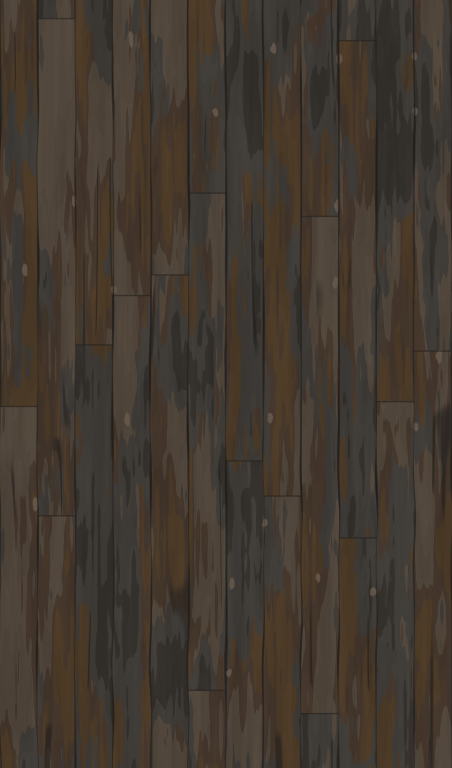
Give the GLSL for this texture, as a Shadertoy shader.

```glsl
// Weathered dark wooden planks with flaking, vertically streaked stain.

const vec3 PALE  = vec3(0.312, 0.270, 0.228);
const vec3 GREY  = vec3(0.245, 0.230, 0.215);
const vec3 BROWN = vec3(0.262, 0.208, 0.166);
const vec3 OCHRE = vec3(0.292, 0.225, 0.150);
const vec3 DARK  = vec3(0.200, 0.184, 0.168);
const vec3 SEAM  = vec3(0.125, 0.115, 0.105);
const vec3 CHIP  = vec3(0.405, 0.350, 0.300);

const float PLANKS = 12.0;              // boards across the canvas width
const float BOARD_LENGTH = 1.1;         // in canvas widths
const float SEAM_WIDTH = 0.0016;
const vec2 PATCH_FREQ = vec2(21.0, 4.2);
const vec2 STREAK_FREQ = vec2(150.0, 7.0);
const vec2 CHIP_GRID = vec2(9.0, 6.0);
const float CHIP_CHANCE = 0.22;
const float EDGE = 0.008;               // softness of patch borders

float hash(vec2 p) {
    vec3 q = fract(vec3(p.xyx) * 0.1031);
    q += dot(q, q.yzx + 33.33);
    return fract((q.x + q.y) * q.z);
}

float noise(vec2 p) {
    vec2 i = floor(p), f = fract(p);
    f = f * f * (3.0 - 2.0 * f);
    return mix(mix(hash(i), hash(i + vec2(1, 0)), f.x),
               mix(hash(i + vec2(0, 1)), hash(i + vec2(1, 1)), f.x), f.y);
}

float fbm(vec2 p) {
    float sum = 0.0, weight = 0.533;
    for (int i = 0; i < 4; i++) {
        sum += weight * noise(p);
        p = p * 2.03 + 19.7;
        weight *= 0.5;
    }
    return sum;
}

float above(float level, float value) {
    return smoothstep(level - EDGE, level + EDGE, value);
}

// Small pale chips: tall ellipses scattered over a jittered grid.
float chips(vec2 p) {
    vec2 cell = floor(p * CHIP_GRID);
    vec2 jitter = vec2(hash(cell + 3.1), hash(cell + 8.7));
    vec2 offset = p - (cell + 0.25 + 0.5 * jitter) / CHIP_GRID;
    offset.x += 0.2 * (jitter.y - 0.5) * offset.y + 0.005 * (noise(p * 90.0) - 0.5);
    vec2 radius = vec2(0.0065, mix(0.010, 0.026, jitter.x * jitter.y));
    float shape = 1.0 - smoothstep(0.75, 1.05, length(offset / radius));
    return shape * step(hash(cell + 41.0), CHIP_CHANCE);
}

vec3 wood(vec2 p) {
    // Boards: columns cut at random heights, with slightly wavy sides
    float wobble = 0.005 * (noise(vec2(p.x * 3.0, p.y * 9.0)) - 0.5);
    float column = (p.x + wobble) * PLANKS;
    float plank = floor(column);
    float along = p.y / BOARD_LENGTH + hash(vec2(plank, 5.0));
    vec2 board = vec2(plank, floor(along));
    float sideDist = (0.5 - abs(fract(column) - 0.5)) / PLANKS;
    float endDist = (0.5 - abs(fract(along) - 0.5)) * BOARD_LENGTH;

    // Two stain fields, with fine streaks shared by both
    vec2 seed = vec2(hash(board + 11.0), hash(board + 23.0));
    vec2 q = p + seed * 7.0;
    float streak = noise(q * STREAK_FREQ) - 0.5;
    float tone = fbm(q * PATCH_FREQ) + 0.2 * (seed.x - 0.5) + 0.16 * streak;
    float hue = fbm(q * PATCH_FREQ * vec2(1.1, 0.8) + 50.0)
              + 0.2 * (seed.y - 0.5) - 0.22 * streak;
    tone -= 0.07 * exp(-sideDist / 0.006);

    // Flat patches of colour
    vec3 color = mix(OCHRE, BROWN, above(0.385, hue));
    color = mix(color, PALE, above(0.535, hue));
    color = mix(GREY, color, above(0.432, tone));
    color = mix(DARK, color, above(0.270, tone));

    // Stepped shade changes inside the patches
    float shade = fbm(q * PATCH_FREQ * vec2(1.6, 1.2) + 90.0);
    color *= 0.955 + 0.045 * (above(0.42, shade) + above(0.58, shade));
    color *= 1.0 + 0.07 * streak;

    // Hairline cracks follow the contour of a stretched noise
    float crack = abs(noise(q * vec2(34.0, 1.8) + 7.0) - 0.5);
    float crackMask = smoothstep(0.62, 0.74, noise(q * vec2(14.0, 5.0) + 31.0));
    color = mix(color, SEAM, 0.6 * crackMask * (1.0 - smoothstep(0.015, 0.05, crack)));

    color = mix(color, CHIP, 0.85 * chips(p));

    // Seams between boards, broken and uneven in width
    float wear = noise(vec2(plank + floor(fract(column) + 0.5), p.y * 8.0) + 60.0);
    float seam = 1.0 - smoothstep(0.4, 1.5, sideDist / (SEAM_WIDTH * (0.6 + wear)));
    color = mix(color, SEAM, seam * mix(0.35, 1.0, wear));
    float joint = 1.0 - smoothstep(0.4, 1.5, endDist / SEAM_WIDTH);
    return mix(color, SEAM, 0.55 * joint);
}

void mainImage(out vec4 fragColor, in vec2 fragCoord) {
    // Four samples per pixel smooth the ragged edges
    vec3 color = vec3(0.0);
    for (int i = 0; i < 4; i++) {
        vec2 shift = vec2(i % 2, i / 2) * 0.5 - 0.25;
        color += wood((fragCoord + shift) / iResolution.x);
    }
    fragColor = vec4(color * 0.25, 1.0);
}
```
